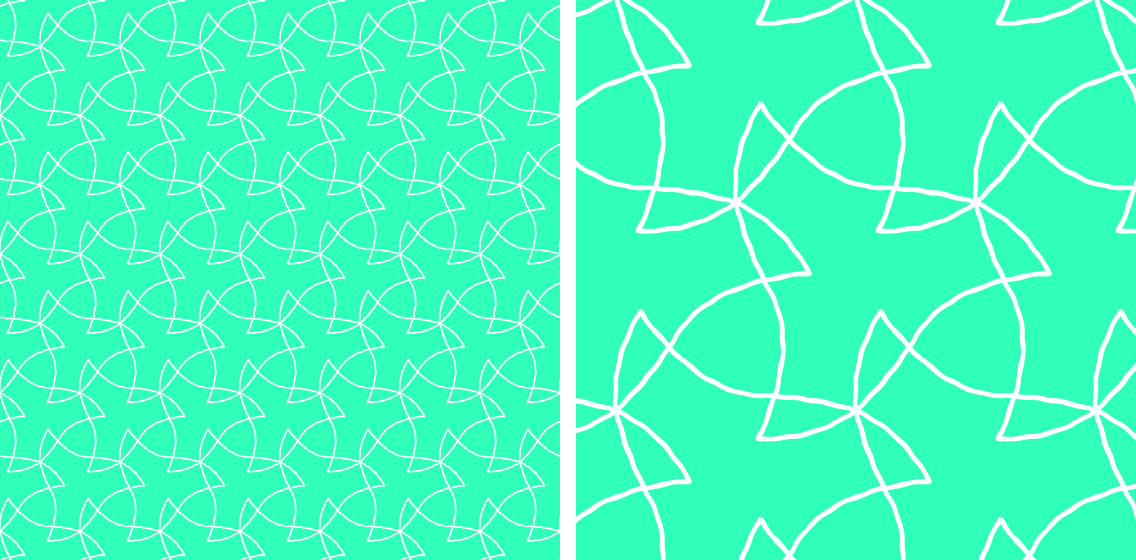
Left, the full canvas; right, a detail of the centre.
Reproduce this pattern procedurally as a WebGL 1 fragment shader.

```glsl
precision highp float;
// White hooked curves meeting in three-fold hubs on a triangular lattice, over mint green.
uniform vec2 u_resolution;

const float ROW_HEIGHT = 0.8660254;

float segmentDistance(vec2 p, vec2 a, vec2 b) {
  vec2 ab = b - a;
  float t = clamp(dot(p - a, ab) / dot(ab, ab), 0.0, 1.0);
  return length(p - a - ab * t);
}

// Distance to a quadratic Bezier, flattened into short segments.
float bezierDistance(vec2 p, vec2 a, vec2 control, vec2 b) {
  float nearest = 10.0;
  vec2 previous = a;
  for (int i = 1; i <= 12; i++) {
    float t = float(i) / 12.0;
    vec2 current = mix(mix(a, control, t), mix(control, b, t), t);
    nearest = min(nearest, segmentDistance(p, previous, current));
    previous = current;
  }
  return nearest;
}

// Short arc from a hub up to the hook's tip.
float hookDistance(vec2 p, vec2 tip) {
  return bezierDistance(p, vec2(0.0), vec2(-0.02, 0.22), tip);
}

// Long S-curve from the tip to the next hub.
float sweepDistance(vec2 p, vec2 tip) {
  vec2 middle = vec2(0.6, 0.062);
  float falling = bezierDistance(p, tip, vec2(0.345, 0.07), middle);
  float closing = bezierDistance(p, middle, vec2(0.83, 0.055), vec2(1.0, 0.0));
  return min(falling, closing);
}

// Wraps a point into the strip of one row and one lattice period.
vec2 wrapToCell(vec2 p) {
  float row = floor((p.y + 0.2) / ROW_HEIGHT);
  return vec2(fract(p.x - 0.5 * row), p.y - row * ROW_HEIGHT);
}

// Slight hand-drawn unevenness, periodic across a cell.
vec2 wobble(vec2 p) {
  return 0.0018 * sin(p.yx * 6.2831853 * 9.0) + 0.001 * sin(p * 6.2831853 * 14.0);
}

float latticeDistance(vec2 p) {
  mat2 thirdTurn = mat2(-0.5, ROW_HEIGHT, -ROW_HEIGHT, -0.5);
  vec2 tip = vec2(0.102, 0.41);
  float nearest = 10.0;
  for (int i = 0; i < 3; i++) {
    vec2 cell = wrapToCell(p);
    cell += wobble(cell);
    nearest = min(nearest, sweepDistance(cell, tip));
    nearest = min(nearest, hookDistance(cell, tip));
    nearest = min(nearest, hookDistance(cell - vec2(1.0, 0.0), tip));
    p = thirdTurn * p;
  }
  return nearest;
}

void main() {
  // Seven periods across, with a hub as the origin.
  float pixel = 7.0 / u_resolution.x;
  vec2 p = gl_FragCoord.xy * pixel - vec2(0.0, 0.358);

  float line = clamp((0.0104 - latticeDistance(p)) / pixel + 0.5, 0.0, 1.0);
  vec3 color = mix(vec3(0.19, 1.0, 0.73), vec3(1.0), line);
  gl_FragColor = vec4(color, 1.0);
}
```
